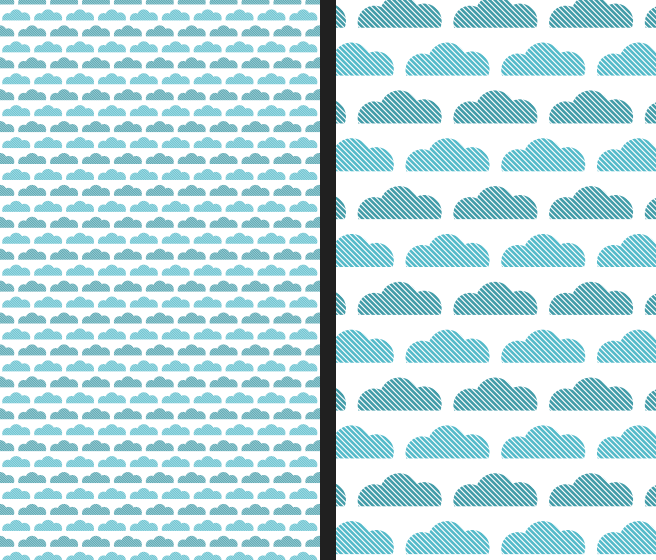
Left: the whole. Right: its middle third, enlarged.
Reproduce this pattern procedurally as a Shadertoy shader.

```glsl
// Rows of flat-bottomed clouds, light and dark teal in turn, each row shifted half a step.
// Each cloud is a union of three discs and a box, cut at its base and filled with fine
// diagonal stripes, which are summed as a band-limited series so they never alias.

const float PI = 3.14159265;
const float REPEATS_ACROSS = 10.03;
const float ROW_HEIGHT = 0.5;                // in units of the horizontal repeat
const vec2 DARK_ORIGIN = vec2(0.57, 0.412);  // base left corner of a dark cloud
const vec2 CELL_MARGIN = vec2(0.06, 0.07);   // clearance left of and below a cloud
const float STRIPES_PER_REPEAT = 18.0;
const float INK_SHARE = 0.7;
const vec3 PAPER = vec3(1.0);
const vec3 LIGHT_INK = vec3(0.33, 0.73, 0.79);
const vec3 DARK_INK = vec3(0.26, 0.61, 0.66);

float discDistance(vec2 p, vec2 center, float radius) {
    return length(p - center) - radius;
}

float boxDistance(vec2 p, vec2 center, vec2 halfSize) {
    vec2 d = abs(p - center) - halfSize;
    return length(max(d, 0.0)) + min(max(d.x, d.y), 0.0);
}

// Base lies on y = 0, left end near x = 0.
float cloudDistance(vec2 p) {
    float d = discDistance(p, vec2(0.175, 0.055), 0.175);
    d = min(d, discDistance(p, vec2(0.435, 0.140), 0.205));
    d = min(d, discDistance(p, vec2(0.695, 0.070), 0.182));
    d = min(d, boxDistance(p, vec2(0.435, 0.05), vec2(0.26, 0.07)));
    return max(d, -p.y);
}

float sinc(float x) {
    return x < 0.001 ? 1.0 : sin(PI * x) / (PI * x);
}

// Area-averaged stripe coverage; cyclesPerPixel damps what a pixel cannot resolve.
float stripeCoverage(float phase, float share, float cyclesPerPixel) {
    float coverage = share;
    for (int i = 1; i <= 6; i++) {
        float n = float(i);
        float damping = sinc(n * cyclesPerPixel);
        if (n * cyclesPerPixel > 1.0) damping = 0.0;
        coverage += 2.0 * sin(PI * n * share) / (PI * n)
                  * damping * damping * cos(2.0 * PI * n * phase);
    }
    return clamp(coverage, 0.0, 1.0);
}

void mainImage(out vec4 fragColor, in vec2 fragCoord) {
    float pixel = REPEATS_ACROSS / iResolution.x;
    vec2 p = fragCoord * pixel - DARK_ORIGIN + CELL_MARGIN;

    // Rows alternate in ink and in horizontal offset.
    float row = floor(p.y / ROW_HEIGHT);
    float isLight = mod(row, 2.0);
    vec2 local = vec2(fract(p.x - 0.5 * isLight), p.y - row * ROW_HEIGHT) - CELL_MARGIN;

    float cloud = clamp(0.5 - cloudDistance(local) / pixel, 0.0, 1.0);
    float stripes = stripeCoverage((local.x + local.y) * STRIPES_PER_REPEAT,
                                   INK_SHARE, STRIPES_PER_REPEAT * pixel);

    vec3 ink = mix(DARK_INK, LIGHT_INK, isLight);
    fragColor = vec4(mix(PAPER, ink, cloud * stripes), 1.0);
}
```
